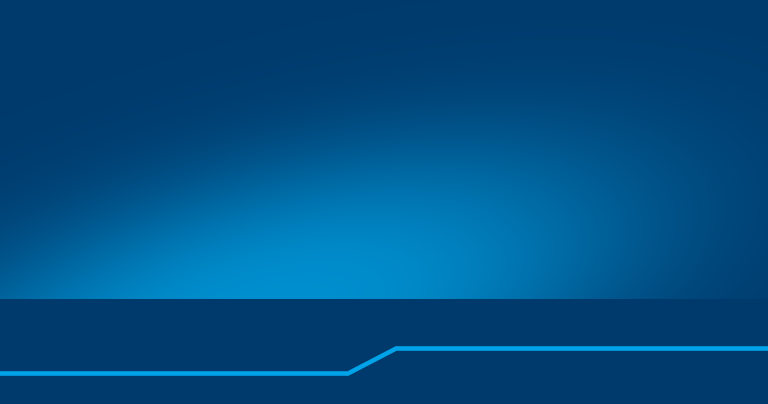
A WebGL 1 fragment shader for this background:

```glsl
precision highp float;
// A deep blue backdrop with a tilted elliptical glow rising behind a flat
// lower panel, crossed by a bright stepped line. The glow is a soft falloff of
// a rotated ellipse; the line is the distance to three joined segments.

uniform vec2 u_resolution;

// Lengths are in canvas heights; x is scaled to a fixed design aspect.
const float ASPECT = 1.9;

const vec3 BASE_BLUE = vec3(0.0, 0.228, 0.425);
const vec3 GLOW_BLUE = vec3(0.0, 0.56, 0.81);
const vec3 LINE_BLUE = vec3(0.0, 0.635, 0.91);

const vec2 GLOW_CENTER = vec2(0.644, 0.208);
const vec2 GLOW_RADII = vec2(0.985, 0.374);
const float GLOW_TILT = 0.28;
const float GLOW_DENSITY = 1.08;
const float GLOW_POWER = 1.35;

const float PANEL_TOP = 0.26;

const vec2 STEP_LOW = vec2(0.861, 0.0755);
const vec2 STEP_HIGH = vec2(0.980, 0.1374);
const float LINE_HALF_WIDTH = 0.0056;

// Soft falloff around a rotated ellipse, 1 at its center
float ellipseGlow(vec2 p) {
  float c = cos(GLOW_TILT);
  float s = sin(GLOW_TILT);
  vec2 d = p - GLOW_CENTER;
  vec2 e = vec2(c * d.x + s * d.y, c * d.y - s * d.x) / GLOW_RADII;
  return exp(-GLOW_DENSITY * pow(dot(e, e), GLOW_POWER));
}

float segmentDistance(vec2 p, vec2 a, vec2 b) {
  vec2 ab = b - a;
  float t = clamp(dot(p - a, ab) / dot(ab, ab), 0.0, 1.0);
  return length(p - a - ab * t);
}

// Distance to the line: flat, ramp, flat
float stepLineDistance(vec2 p) {
  float low = segmentDistance(p, vec2(-1.0, STEP_LOW.y), STEP_LOW);
  float ramp = segmentDistance(p, STEP_LOW, STEP_HIGH);
  float high = segmentDistance(p, STEP_HIGH, vec2(ASPECT + 1.0, STEP_HIGH.y));
  return min(ramp, min(low, high));
}

void main() {
  vec2 p = gl_FragCoord.xy / u_resolution * vec2(ASPECT, 1.0);
  float soft = 0.6 / u_resolution.y;

  // Glow, cut off by the panel
  float abovePanel = smoothstep(-soft, soft, p.y - PANEL_TOP);
  vec3 color = mix(BASE_BLUE, GLOW_BLUE, ellipseGlow(p) * abovePanel);

  // Stepped line
  float edge = stepLineDistance(p) - LINE_HALF_WIDTH;
  color = mix(color, LINE_BLUE, 1.0 - smoothstep(-soft, soft, edge));

  gl_FragColor = vec4(color, 1.0);
}
```
